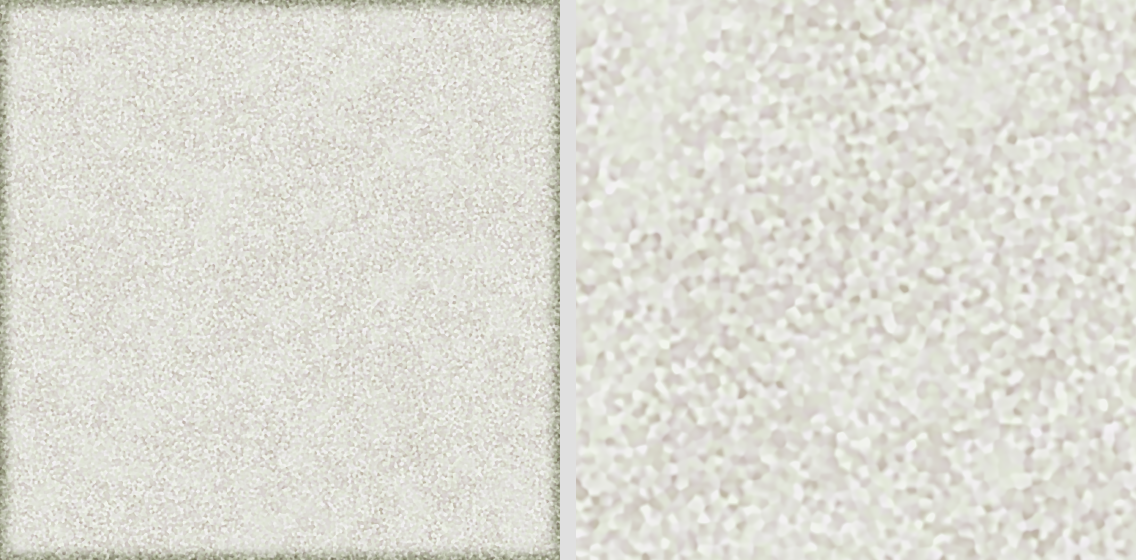
Left: the whole. Right: its middle third, enlarged.
Write a WebGL 1 fragment shader that draws this texture.

```glsl
precision highp float;

uniform vec2 u_resolution;

vec3 hash3(vec2 cell) {
  vec3 p = fract(cell.xyx * vec3(0.1031, 0.1030, 0.0973));
  p += dot(p, p.yxz + 33.33);
  return fract((p.xxy + p.yzz) * p.zyx);
}

// Soft cellular noise around zero: jittered points spread random values.
// Sharpening subtracts the wider local mean, leaving an even grain.
float grain(vec2 p, float sharpening) {
  vec2 cell = floor(p);
  vec2 total = vec2(0.0);
  vec2 weights = vec2(0.0);
  for (int y = -2; y <= 2; y++) {
    for (int x = -2; x <= 2; x++) {
      vec2 neighbor = cell + vec2(float(x), float(y));
      vec3 rnd = hash3(neighbor);
      vec2 offset = neighbor + rnd.xy - p;
      vec2 weight = exp(-vec2(3.6, 1.2) * dot(offset, offset));
      total += weight * (rnd.z - 0.5);
      weights += weight;
    }
  }
  vec2 average = total / weights;
  return average.x - sharpening * average.y;
}

// Stone tones from dark speck to bright fleck.
vec3 stoneColor(float tone) {
  vec3 brown = vec3(0.74, 0.70, 0.645);
  vec3 warmGrey = vec3(0.84, 0.823, 0.793);
  vec3 pale = vec3(0.88, 0.887, 0.85);
  vec3 white = vec3(0.95, 0.95, 0.94);
  vec3 color = mix(brown, warmGrey, smoothstep(-0.15, 0.3, tone));
  color = mix(color, pale, smoothstep(0.22, 0.58, tone));
  return mix(color, white, smoothstep(0.5, 0.95, tone));
}

void main() {
  vec2 uv = gl_FragCoord.xy / u_resolution;

  // Fine grain over faint, broader patches.
  float fine = grain(uv * 205.0, 0.75);
  float medium = grain(uv * 70.0 + 41.0, 0.0);
  float patches = grain(uv * 30.0 + 17.0, 0.0);
  float calm = smoothstep(0.1, 0.35, patches);
  float tone = 0.5 + fine * mix(1.6, 0.9, calm);
  tone += 0.12 * medium + 0.16 * patches;
  vec3 color = stoneColor(tone);

  // Drift between greenish and warm grains.
  float tint = grain(uv * 160.0 + 109.0, 0.4);
  color += tint * vec3(-0.01, 0.03, -0.05);

  // Speckled olive border, fading inward.
  float speckle = grain(uv * 200.0 + 211.0, 0.5);
  vec2 inset = min(uv, 1.0 - uv) / (0.015 + 0.006 * medium);
  vec2 fade = exp(-inset * inset);
  float edge = 1.0 - (1.0 - fade.x) * (1.0 - fade.y);
  color *= 1.0 - edge * vec3(0.25, 0.24, 0.31) * (1.0 + 1.5 * speckle);
  color += edge * fine * 0.25;

  gl_FragColor = vec4(clamp(color, 0.0, 1.0), 1.0);
}
```
